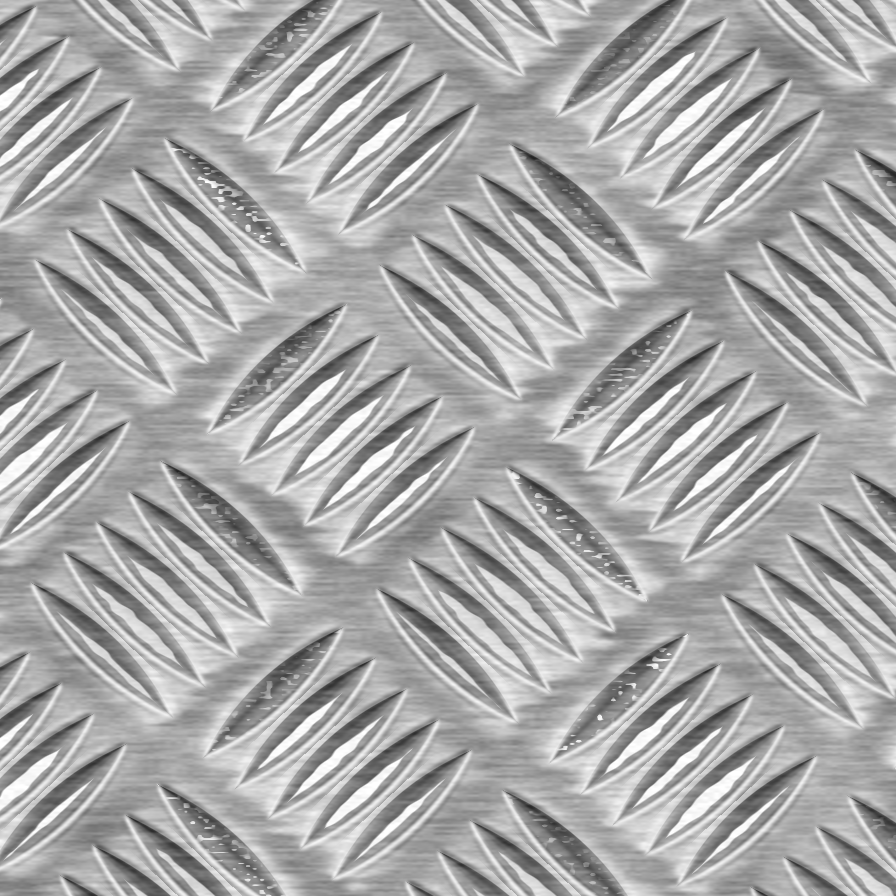
This texture is drawn by a WebGL 2 fragment shader. Its source:

```glsl
#version 300 es
precision highp float;
// Brushed metal tread plate: groups of five raised lens bars in a basket weave.

#define ACROSS vec2(0.3854, -0.0065)   // lattice step to the right
#define UP vec2(0.0039, 0.3607)        // lattice step upward
#define ORIGIN vec2(0.190, 0.703)      // centre of one falling group
#define BAR_WIDTH 0.39                 // half width, in bar spacings
#define RIM 0.04                       // bright edge line, in bar spacings
#define BASE 0.585                     // grey of the flat plate
#define FLANK 0.79                     // grey of the polished gaps
#define WEAR 0.30                      // raggedness of the polished area

uniform vec2 u_resolution;
out vec4 fragColor;

float hash(vec2 p) {
  vec3 q = fract(vec3(p.xyx) * 0.1031);
  q += dot(q, q.yzx + 33.33);
  return fract((q.x + q.y) * q.z);
}

float noise(vec2 p) {
  vec2 i = floor(p), f = fract(p);
  f = f * f * (3.0 - 2.0 * f);
  return mix(mix(hash(i), hash(i + vec2(1, 0)), f.x),
             mix(hash(i + vec2(0, 1)), hash(i + 1.0), f.x), f.y);
}

float fbm(vec2 p) {
  float sum = 0.0, gain = 0.5;
  for (int i = 0; i < 4; i++) {
    sum += gain * noise(p);
    p = p * 2.03 + 17.1;
    gain *= 0.5;
  }
  return sum;
}

float band(float x, float center, float width) {
  float d = (x - center) / width;
  return exp(-d * d);
}

// Draws one weave direction; frame holds the half bar (upward) and bar step (downward).
float barGroup(float shade, vec2 p, vec2 origin, mat2 frame, float shine) {
  mat2 lattice = mat2(ACROSS, UP);
  vec2 q = inverse(lattice) * (p - origin);
  vec2 cell = round(q);
  vec2 uv = inverse(frame) * (lattice * (q - cell));
  float aa = 0.8 / (min(u_resolution.x, u_resolution.y) * length(frame[1]));

  float bar = clamp(round(uv.y), -2.0, 2.0);
  float s = uv.x, y = uv.y - bar;
  float w = BAR_WIDTH * (1.0 - s * s);
  float edge = abs(y) - w;
  float t = y / max(w, 0.01);
  float body = 1.0 - smoothstep(-aa, aa, edge);
  float vary = hash(cell * 7.3 + vec2(bar * 3.1 + 40.0, shine * 50.0 + 60.0));
  float streak = noise(p * vec2(35.0, 260.0) + 9.0);
  float ragged = noise(p * vec2(22.0, 110.0)) - 0.5;

  // Polished metal around the bars, with a worn outline
  float polish = (1.0 - smoothstep(0.82, 1.08, abs(s) + WEAR * ragged))
               * (1.0 - smoothstep(2.3, 2.85, abs(uv.y) + WEAR * ragged));
  float flank = FLANK + 0.14 * (streak - 0.5) + 0.09 * band(y, -w - 0.12, 0.12) - 0.07 * s;
  shade = mix(shade, flank, 0.85 * polish);

  // Shadow spreading from the upper tip
  shade -= 0.22 * band(y, -w - 0.03, 0.07) * smoothstep(0.1, 0.7, s)
         * (1.0 - smoothstep(0.92, 1.05, s));

  // Bar face: dark upper side, grey lower side
  float face = 0.57 + 0.12 * (streak - 0.5) + 0.08 * t + 0.06 * (vary - 0.5);
  face -= 0.26 * band(t, -0.75, 0.35) * smoothstep(-0.5, 0.8, s);
  face -= 0.13 * band(t, -0.2, 0.22) * (1.0 - s * s);
  face += 0.14 * band(t, -0.9, 0.25) * (1.0 - smoothstep(-0.5, 0.3, s));

  // Scuffed top bar of each group
  float top = 1.0 - step(-1.5, bar);
  float scuff = smoothstep(0.64, 0.82, noise(p * vec2(130.0, 330.0)));
  face += top * (0.45 * scuff * (0.3 + 0.7 * vary) - 0.08) * (1.0 - t * t);

  // Mirror highlight, narrow on the lowest bar and absent on the top one
  float size = (bar > 1.5 ? 0.07 : 0.13) * (0.75 + 0.5 * vary);
  float along = (s + 0.08) / 0.58;
  float gleam = abs(y - 0.05 - 0.03 * s) - size * (1.0 - along * along) + 0.07 * ragged;
  face = mix(face, 0.98, shine * (1.0 - top) * (1.0 - smoothstep(-0.015, 0.035, gleam)));
  face -= 0.16 * band(t, 0.78, 0.13) * (1.0 - s * s);
  shade = mix(shade, face, body);

  // Bright lower rim, and both rims near the lower tip
  float reach = 1.0 - smoothstep(0.93, 1.03, abs(s));
  float lowTip = 1.0 - smoothstep(-0.95, -0.45, s);
  float rim = max(band(y, w, RIM + aa), lowTip * band(y, -w, RIM + aa));
  shade -= 0.15 * reach * band(y, w + 0.12, 0.06) * (1.0 - s * s);
  return mix(shade, 0.95, 0.85 * rim * reach);
}

void main() {
  vec2 p = gl_FragCoord.xy / u_resolution;

  // Flat plate: cloudy stains and horizontal brushing
  float stain = fbm(p * vec2(9.0, 12.0)) - 0.47;
  float brush = noise(p * vec2(28.0, 330.0)) - 0.5;
  float grain = noise(p * vec2(160.0, 420.0) + 5.0) - 0.5;
  float shade = BASE + 0.32 * stain + 0.10 * brush;

  mat2 falling = mat2(-0.0794, 0.0755, -0.0362, -0.0339);
  mat2 rising = mat2(0.0781, 0.0729, 0.0358, -0.0342);
  shade = barGroup(shade, p, ORIGIN, falling, 0.72);
  shade = barGroup(shade, p, ORIGIN + 0.5 * (ACROSS - UP), rising, 1.0);

  shade += 0.06 * grain + 0.03 * brush;
  fragColor = vec4(vec3(clamp(shade, 0.0, 1.0)), 1.0);
}
```
